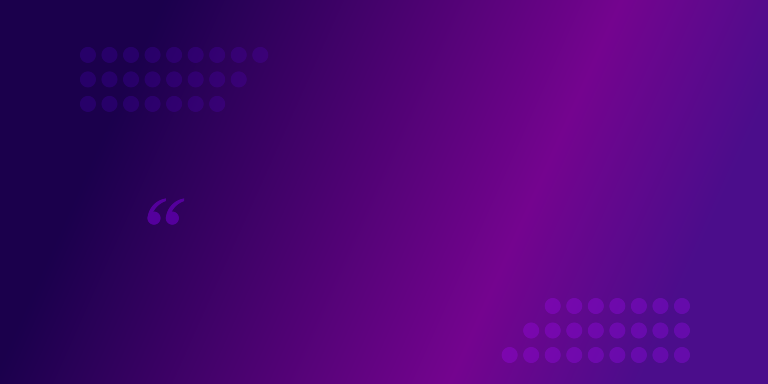
A WebGL 2 fragment shader for this background:

```glsl
#version 300 es
precision highp float;

uniform vec2 u_resolution;
out vec4 fragColor;

const vec3 NIGHT = vec3(0.105, 0.0, 0.30);
const vec3 MAGENTA = vec3(0.455, 0.015, 0.56);
const vec3 INDIGO = vec3(0.295, 0.05, 0.545);
const vec3 BLUE_DOT = vec3(0.35, 0.0, 0.85);
const vec3 VIOLET_DOT = vec3(0.65, 0.03, 1.0);
const vec3 DROP = vec3(0.33, 0.0, 0.61);

const vec2 DOT_STEP = vec2(0.0561, 0.0638);
const float DOT_RADIUS = 0.0208;

float circle(vec2 p, vec2 center, float radius) {
    return length(p - center) - radius;
}

float coverage(float dist, float pixel) {
    return 1.0 - smoothstep(-0.5 * pixel, 0.5 * pixel, dist);
}

// Slanted three-colour band
vec3 diagonalGradient(vec2 p, float slant) {
    float s = p.x + slant * (1.0 - p.y);
    vec3 rise = mix(NIGHT, MAGENTA, clamp((s - 0.43) / 1.19, 0.0, 1.0));
    return mix(rise, INDIGO, clamp((s - 1.62) / 0.49, 0.0, 1.0));
}

// Three rows of dots, each one dot shorter than the last
float dotRows(vec2 p, vec2 origin, vec2 direction) {
    vec2 q = (p - origin) * direction;
    vec2 cell = floor(q / DOT_STEP + 0.5);
    cell.y = clamp(cell.y, 0.0, 2.0);
    cell.x = clamp(cell.x, 0.0, 8.0 - cell.y);
    return circle(q, cell * DOT_STEP, DOT_RADIUS);
}

// Round drop with a tapering crescent tail
float curledDrop(vec2 p) {
    float bulb = circle(p, vec2(0.0), 0.0172);
    float outer = circle(p, vec2(0.039, -0.004), 0.056);
    float inner = circle(p, vec2(0.0495, -0.010), 0.0573);
    float tail = max(max(outer, -inner), max(p.x - 0.031, -p.y));
    return min(bulb, tail);
}

void main() {
    vec2 p = gl_FragCoord.xy / u_resolution.y;
    float pixel = 1.0 / u_resolution.y;
    vec3 color = diagonalGradient(p, 0.448);

    // Dot groups in opposite corners
    float upper = dotRows(p, vec2(0.229, 0.857), vec2(1.0, -1.0));
    float lower = dotRows(p, vec2(1.776, 0.0755), vec2(-1.0, 1.0));
    color = mix(color, BLUE_DOT, 0.2 * coverage(upper, pixel));
    color = mix(color, VIOLET_DOT, 0.28 * coverage(lower, pixel));

    // Pair of drops
    float drops = 1.0;
    for (int i = 0; i < 2; i++) {
        vec2 center = vec2(0.401 + 0.0477 * float(i), 0.432);
        drops = min(drops, curledDrop(p - center));
    }
    color = mix(color, DROP, coverage(drops, pixel));

    fragColor = vec4(color, 1.0);
}
```
